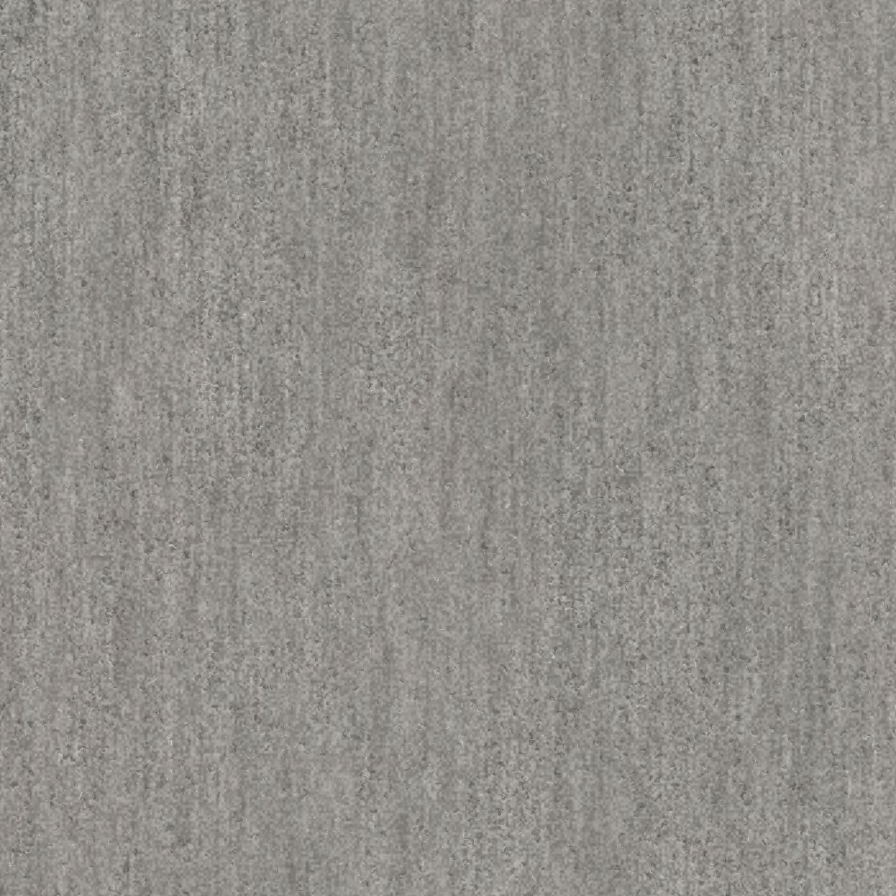
This texture is drawn by a Shadertoy shader. Its source:

```glsl
// Brushed concrete: a warm grey slab with fine vertical drag marks.
// Stretched noise gives streaks and clouds, warped sines the comb ridges,
// and cellular noise the sandy grain, the dark pits and the bright specks.

const vec3 CONCRETE = vec3(0.568, 0.557, 0.537);
const vec3 WARM_SHIFT = vec3(0.010, -0.003, 0.0);
const float TAU = 6.2831853;

float hash(vec2 p) {
    vec3 q = fract(p.xyx * vec3(0.1031, 0.1030, 0.0973));
    q += dot(q, q.yzx + 33.33);
    return fract((q.x + q.y) * q.z);
}

// Smooth value noise, centred on zero
float noise(vec2 p) {
    vec2 i = floor(p), f = fract(p);
    f = f * f * (3.0 - 2.0 * f);
    float low = mix(hash(i), hash(i + vec2(1, 0)), f.x);
    float high = mix(hash(i + vec2(0, 1)), hash(i + vec2(1, 1)), f.x);
    return mix(low, high, f.y) - 0.5;
}

// Cellular noise: x is the distance to the nearest seed, y its random id
vec2 cellular(vec2 p) {
    vec2 cell = floor(p);
    vec2 nearest = vec2(9.0, 0.0);
    for (int y = -1; y <= 1; y++)
    for (int x = -1; x <= 1; x++) {
        vec2 c = cell + vec2(x, y);
        vec2 seed = c + vec2(hash(c + 17.3), hash(c + 71.9));
        float d = length(p - seed);
        if (d < nearest.x) nearest = vec2(d, hash(c + 131.7));
    }
    return nearest;
}

// Soft spots on a random share of the cells, with varied radius and strength
float spots(vec2 p, float share, float radius) {
    vec2 c = cellular(p);
    float vary = fract(c.y * 57.0);
    float size = radius * (0.65 + 0.6 * vary);
    float present = 1.0 - smoothstep(share * 0.6, share * 1.2, c.y);
    return (1.0 - smoothstep(size * 0.4, size * 1.4, c.x)) * present;
}

// Long vertical marks from coarse clouds to hair-thin streaks
float streaks(vec2 uv) {
    return 0.018 * noise(uv * vec2(9.0, 2.5) + 3.0)
         + 0.026 * noise(uv * vec2(38.0, 4.0) + 11.0)
         + 0.055 * noise(uv * vec2(115.0, 9.0) + 23.0)
         + 0.065 * noise(uv * vec2(210.0, 25.0) + 41.0);
}

// Comb lines that wander slightly and fade in and out
float ridges(vec2 uv, float strength) {
    float wander = 1.6 * noise(uv * vec2(14.0, 3.0) + 5.0);
    float comb = sin(TAU * (88.0 * uv.x + wander));
    comb += 0.5 * sin(TAU * (141.0 * uv.x - wander));
    return comb * strength;
}

// Sandy surface: fine noise over rounded cellular lumps
float grain(vec2 uv) {
    float lumps = 0.45 - cellular(uv * vec2(210.0, 180.0)).x;
    return 0.060 * lumps
         + 0.150 * noise(uv * vec2(350.0, 330.0) + 7.0)
         + 0.050 * noise(uv * vec2(190.0, 140.0) + 19.0);
}

void mainImage(out vec4 fragColor, in vec2 fragCoord) {
    vec2 uv = fragCoord / iResolution.y;

    // Worn patches, taller than wide, where ridges and pits gather
    float wear = noise(uv * vec2(9.0, 3.2) + 31.0)
               + 0.8 * noise(uv * vec2(34.0, 8.0) + 47.0);
    wear = smoothstep(-0.35, 0.5, wear);

    float tone = streaks(uv) + grain(uv) * mix(0.9, 1.15, wear);
    tone += ridges(uv, mix(0.003, 0.012, wear));

    // Ragged pits, each with a lit lower edge that balances its shade
    vec2 ragged = vec2(noise(uv * 260.0), noise(uv * 260.0 + 61.0));
    vec2 pitSpace = uv * vec2(150.0, 135.0) + ragged;
    float share = mix(0.06, 0.42, wear);
    float pit = spots(pitSpace, share, 0.38);
    float rim = spots(pitSpace + vec2(0.15, 0.5), share, 0.38);
    tone += 0.045 * rim * (1.0 - pit) - 0.095 * pit + 0.03 * share;

    // Tiny exposed sand crystals
    tone += 0.10 * spots(uv * 240.0 + 2.0 * ragged + 83.0, 0.045, 0.36);

    // Faint drift between pinkish and greenish grey
    float drift = 0.5 * noise(uv * vec2(12.0, 3.0) + 97.0)
                + noise(uv * vec2(90.0, 40.0) + 53.0);
    fragColor = vec4(CONCRETE + tone + WARM_SHIFT * drift, 1.0);
}
```
